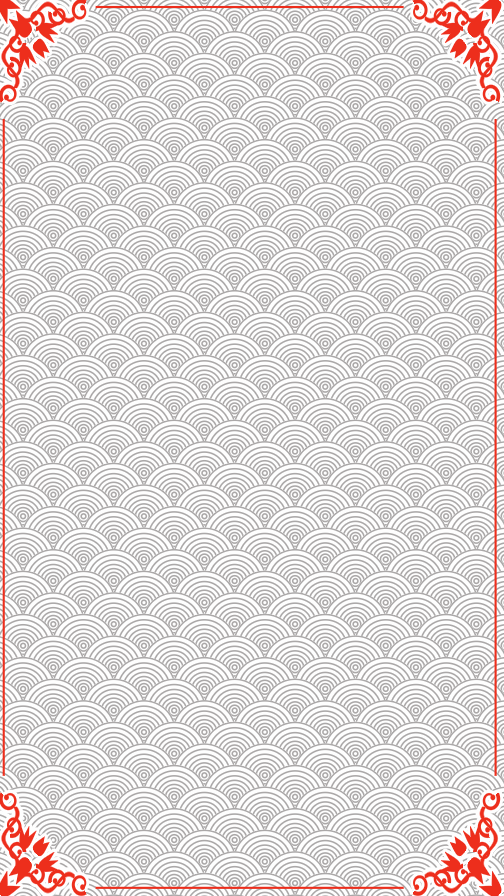
Write a Shadertoy shader that draws this pattern.

```glsl
// Overlapping wave scales of concentric rings inside a thin red frame,
// with mirrored scroll-and-leaf ornaments in the four corners.
// Scales are painted row by row; ornaments are folded distance shapes.
#define CANVAS vec2(432.0, 768.0)
#define SCALE_STEP vec2(51.8, 18.5)
#define SCALE_ORIGIN vec2(175.2, 368.5)
#define SCALE_RADIUS 27.5
#define RING_WIDTH 1.35
#define FRAME_CENTER vec2(214.0, 383.5)
#define ORNAMENT_STRETCH 1.18
#define PAPER vec3(0.995)
#define RING_GREY vec3(0.67, 0.66, 0.66)
#define RED vec3(0.93, 0.18, 0.11)

const float TAU = 6.2831853;

float cover(float d, float px) {
    return clamp(0.5 - d / px, 0.0, 1.0);
}

// Concentric lines, tight at the eye and wide at the rim
float rings(float r, float px) {
    float ink = 0.0;
    for (int i = 0; i < 8; i++) {
        float k = float(i);
        float radius = 2.0 + 2.35 * k + 0.17 * k * k;
        float lo = max(r - 0.5 * px, radius - 0.5 * RING_WIDTH);
        float hi = min(r + 0.5 * px, radius + 0.5 * RING_WIDTH);
        ink += max(hi - lo, 0.0) / px;
    }
    return min(ink, 1.0);
}

// Lower rows lie over the rows above them
vec3 waveScales(vec2 p, float px) {
    vec3 color = PAPER;
    float nearest = round((p.y - SCALE_ORIGIN.y) / SCALE_STEP.y);
    for (int i = -2; i <= 2; i++) {
        float row = nearest + float(i);
        float x = p.x - SCALE_ORIGIN.x - 0.5 * SCALE_STEP.x * mod(row, 2.0);
        x -= SCALE_STEP.x * round(x / SCALE_STEP.x);
        float r = length(vec2(x, p.y - SCALE_ORIGIN.y - row * SCALE_STEP.y));
        vec3 disc = mix(PAPER, RING_GREY, rings(r, px));
        color = mix(color, disc, cover(r - SCALE_RADIUS, px));
    }
    return color;
}

// Pointed leaf from a to b, widest near a
float leaf(vec2 p, vec2 a, vec2 b, float width) {
    vec2 axis = b - a;
    float h = clamp(dot(p - a, axis) / dot(axis, axis), 0.0, 1.0);
    return length(p - a - axis * h) - width * sin(0.5 * TAU * sqrt(h)) - 0.3;
}

// One turn of a thickening spiral, ending inside in a bulb
float curl(vec2 p, vec2 center, float radius, float turn) {
    vec2 q = p - center;
    float a = fract(atan(q.y, q.x) / TAU + turn);
    float d = abs(length(q) - radius * (0.45 + 0.55 * a)) - 0.7 - 0.9 * a;
    vec2 bulb = 0.4 * radius * vec2(cos(TAU * turn), -sin(TAU * turn));
    return min(d, length(q - bulb) - 0.27 * radius);
}

float ornament(vec2 q) {
    q.y /= ORNAMENT_STRETCH;
    vec2 p = vec2(max(q.x, q.y), min(q.x, q.y));
    // Corner leaf, heart lobe and diagonal bud
    float d = leaf(p, vec2(0.0, 1.0), vec2(17.0, 6.0), 3.6);
    d = min(d, leaf(p, vec2(25.0, 25.0), vec2(14.0, 8.0), 4.5));
    d = min(d, leaf(p, vec2(31.0, 30.0), vec2(42.0, 38.0), 3.6));
    // Edge scrolls, growing smaller inwards
    for (int i = 0; i < 3; i++) {
        float k = float(i);
        vec2 center = vec2(69.0 - 19.0 * k, 8.0 + 3.0 * k);
        d = min(d, curl(p, center, 7.6 - 0.3 * k, 0.15 + 0.3 * k));
    }
    // Waving stem that joins the scrolls
    float wave = 9.0 + 6.0 * sin(TAU * (p.x - 14.0) / 36.0);
    float stem = abs(p.y - wave) * 0.7 - 1.2;
    d = min(d, max(stem, abs(p.x - 40.0) - 24.0));
    // Leaves fanned between stem and bud
    for (int i = 0; i < 3; i++) {
        float angle = -0.2 + 0.46 * float(i);
        vec2 tip = vec2(35.0, 21.0) + 15.0 * vec2(cos(angle), sin(angle));
        d = min(d, leaf(p, vec2(34.0, 20.0), tip, 2.5));
    }
    return d;
}

// Straight rules that stop short of the corners
float frameLines(vec2 q) {
    float side = max(abs(q.x - 3.2) - 0.9, 102.0 - q.y);
    float top = max(abs(q.y - 6.0) - 0.9, 82.0 - q.x);
    return min(side, top);
}

void mainImage(out vec4 fragColor, in vec2 fragCoord) {
    vec2 p = fragCoord / iResolution.xy * CANVAS;
    p.y = CANVAS.y - p.y;
    float px = CANVAS.x / iResolution.x;

    vec3 color = waveScales(p, px);

    // Fold all four corners onto the upper left one
    vec2 q = FRAME_CENTER - abs(p - FRAME_CENTER);
    float d = ornament(q);
    color = mix(color, PAPER, cover(d - 2.5, px));
    color = mix(color, RED, cover(min(d, frameLines(q)), px));

    fragColor = vec4(color, 1.0);
}
```
